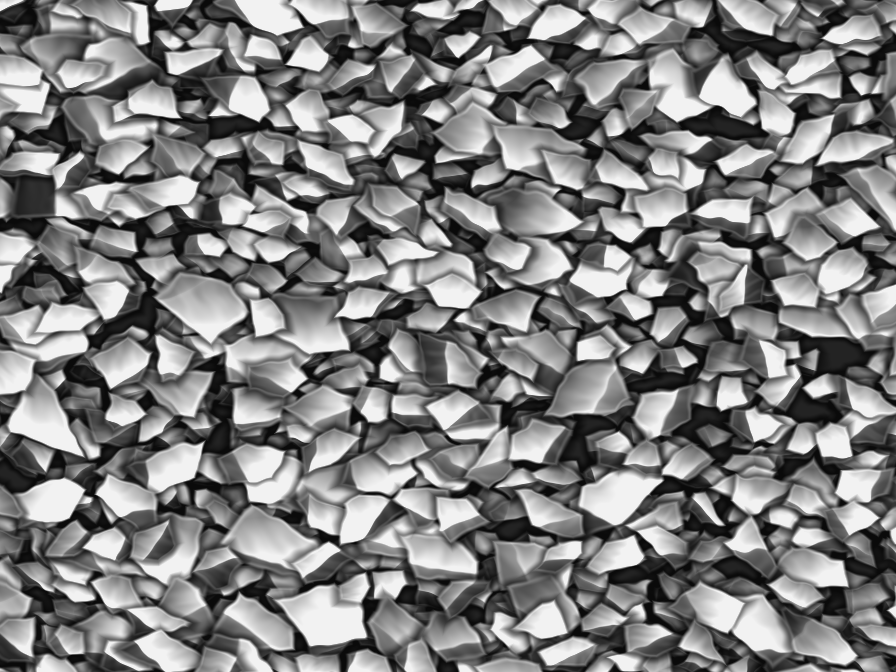
Write a Shadertoy shader that draws this texture.

```glsl
// Dense bed of overlapping angular grey crystals, lit like an electron micrograph.

const float TAU = 6.2832;
const int LAYERS = 4;
const int SIDES = 5;

// Per layer, from the bed up: cell width, share of cells filled, brightness
const float CELL[LAYERS] = float[LAYERS](0.054, 0.058, 0.102, 0.073);
const float FILL[LAYERS] = float[LAYERS](1.0, 0.92, 0.62, 0.50);
const float LIGHT[LAYERS] = float[LAYERS](0.80, 0.97, 1.08, 1.06);

const float GRAIN_RADIUS = 0.55;   // in cells
const float JITTER = 0.7;          // in cells
const vec2 STRETCH = vec2(1.36, 0.86);
const float EDGE_SOFTNESS = 0.0032;
const float SHADOW_WIDTH = 0.014;
const float SHADOW_DEPTH = 0.60;
const float GAP_TONE = 0.12;
const float STREAKS = 0.09;
const float CONTRAST = 1.15;
const float BRIGHTNESS = 0.54;

float hash(vec2 p) {
    return fract(sin(dot(p, vec2(127.1, 311.7))) * 43758.5);
}

float noise(vec2 p) {
    vec2 i = floor(p), f = fract(p);
    f = f * f * (3.0 - 2.0 * f);
    return mix(mix(hash(i), hash(i + vec2(1, 0)), f.x),
               mix(hash(i + vec2(0, 1)), hash(i + vec2(1, 1)), f.x), f.y);
}

vec2 direction(float angle) {
    return vec2(cos(angle), sin(angle));
}

// Independent random value number n of one grain
float pick(vec2 id, float n) {
    return hash(id + n * vec2(0.37, 0.73));
}

// Distance to an irregular convex polygon of radius about one
float shardDistance(vec2 p, vec2 id) {
    float d = length(p) - 1.4;
    float turn = TAU * pick(id, 1.0);
    for (int k = 0; k < SIDES; k++) {
        float n = float(k);
        float wobble = 0.8 * (pick(id, 10.0 + n) - 0.5);
        vec2 normal = direction(turn + TAU * (n + wobble) / float(SIDES));
        d = max(d, dot(p, normal) - mix(0.5, 1.05, pick(id, 20.0 + n)));
    }
    return d;
}

// Bright sloping face, darker side facet, pale ridge and rim
float shardTone(vec2 p, vec2 id, float d) {
    vec2 slope = direction(-0.2 * TAU + 2.2 * (pick(id, 2.0) - 0.5));
    vec2 across = vec2(-slope.y, slope.x);
    float fall = clamp(0.5 + 0.6 * dot(p, slope), 0.0, 1.0);
    float face = mix(0.40, 0.95, fall) + 0.38 * (pick(id, 3.0) - 0.45);

    vec2 sideNormal = direction(-0.31 * TAU + 3.4 * (pick(id, 4.0) - 0.5));
    float side = dot(p, sideNormal) - mix(0.0, 0.85, pick(id, 5.0));
    float facet = mix(0.17, 0.46, pick(id, 6.0)) - 0.14 * side;

    float tone = mix(face, facet, smoothstep(-0.05, 0.05, side));
    vec2 grainUv = vec2(dot(p, across) * 5.0, dot(p, slope) * 1.8);
    tone += STREAKS * (noise(grainUv + 50.0 * id) - 0.5);
    tone += 0.09 * exp(-12.0 * abs(side));
    tone += 0.14 * smoothstep(-0.14, -0.02, d);
    return tone;
}

void mainImage(out vec4 fragColor, in vec2 fragCoord) {
    vec2 uv = fragCoord / iResolution.y;
    float soft = max(EDGE_SOFTNESS, 1.0 / iResolution.y);

    // Slightly chipped outlines
    uv += 0.007 * (vec2(noise(uv * 55.0), noise(uv * 55.0 + 31.0)) - 0.5);

    float tone = GAP_TONE;
    for (int layer = 0; layer < LAYERS; layer++) {
        float cell = CELL[layer];
        vec2 grid = uv / cell + 0.37 * float(layer);
        vec2 home = floor(grid);

        // Rows are painted from far to near, so nearer grains overlap
        for (int j = 1; j >= -1; j--)
        for (int i = -1; i <= 1; i++) {
            vec2 corner = home + vec2(i, j);
            vec2 id = corner + 41.0 * float(layer + 1);
            if (pick(id, 7.0) > FILL[layer]) continue;

            vec2 jitter = JITTER * (vec2(pick(id, 8.0), pick(id, 9.0)) - 0.5);
            float radius = GRAIN_RADIUS * mix(0.66, 1.0, pick(id, 30.0));
            vec2 p = (grid - corner - 0.5 - jitter) / radius;
            float tilt = 1.3 * (pick(id, 31.0) - 0.5);
            vec2 axis = direction(tilt);
            p = vec2(dot(p, axis), dot(p, vec2(-axis.y, axis.x))) / STRETCH;
            if (length(p) > 2.2) continue;

            float d = shardDistance(p, id);
            float reach = d * radius * cell;
            float shadow = 1.0 - smoothstep(0.0, SHADOW_WIDTH, reach);
            tone *= 1.0 - SHADOW_DEPTH * shadow;
            float cover = 1.0 - smoothstep(-soft, soft, reach);
            if (cover > 0.0)
                tone = mix(tone, LIGHT[layer] * shardTone(p, id, d), cover);
        }
    }

    // Final contrast
    tone = clamp(BRIGHTNESS + CONTRAST * (tone - 0.47), 0.04, 0.95);
    fragColor = vec4(vec3(tone), 1.0);
}
```
